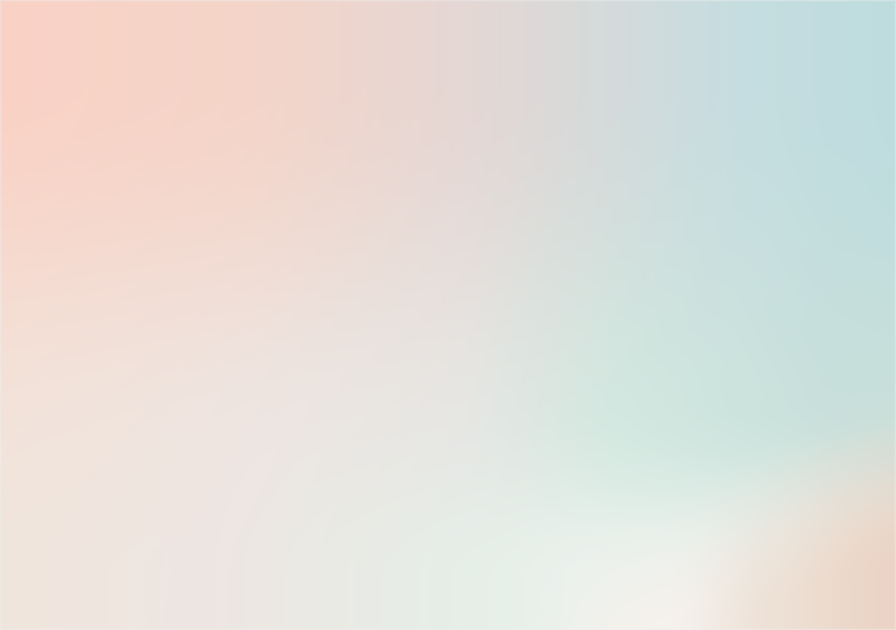
Write a Shadertoy shader that draws this background.

```glsl
// Soft pastel mesh gradient: blush upper left, aqua right, mint centre, warm lower right corner.

const vec3 BLUSH = vec3(0.978, 0.822, 0.772);
const vec3 PEACH = vec3(0.957, 0.832, 0.787);
const vec3 MAUVE = vec3(0.895, 0.842, 0.830);
const vec3 MIST  = vec3(0.775, 0.866, 0.878);
const vec3 AQUA  = vec3(0.742, 0.862, 0.870);
const vec3 CREAM = vec3(0.949, 0.890, 0.856);
const vec3 SHELL = vec3(0.930, 0.900, 0.882);
const vec3 PEARL = vec3(0.902, 0.904, 0.892);
const vec3 MINT  = vec3(0.823, 0.910, 0.877);
const vec3 TEAL  = vec3(0.785, 0.876, 0.858);
const vec3 SAND  = vec3(0.940, 0.898, 0.864);
const vec3 ROSE  = vec3(0.927, 0.902, 0.885);
const vec3 SAGE  = vec3(0.915, 0.917, 0.893);
const vec3 DEW   = vec3(0.902, 0.931, 0.907);
const vec3 FOAM  = vec3(0.910, 0.944, 0.922);
const vec3 MILK  = vec3(0.967, 0.944, 0.928);
const vec3 OAT   = vec3(0.932, 0.888, 0.848);
const vec3 CLAY  = vec3(0.920, 0.826, 0.768);

// Blends five colours through five rising stops.
vec3 ramp(vec3 colours[5], float stops[5], float x) {
    vec3 colour = colours[0];
    for (int i = 1; i < 5; i++) {
        float t = clamp((x - stops[i - 1]) / (stops[i] - stops[i - 1]), 0.0, 1.0);
        colour = mix(colour, colours[i], t);
    }
    return colour;
}

// Falls from one to zero as v rises from low to high.
float fade(float low, float high, float v) {
    return 1.0 - smoothstep(low, high, v);
}

// Three horizontal ramps joined from top to bottom.
vec3 pastelField(vec2 uv) {
    vec3 upper = ramp(vec3[5](BLUSH, PEACH, MAUVE, MIST, AQUA),
                      float[5](0.0, 0.28, 0.52, 0.82, 1.0), uv.x);
    vec3 waist = ramp(vec3[5](CREAM, SHELL, PEARL, MINT, TEAL),
                      float[5](0.0, 0.28, 0.52, 0.69, 0.92), uv.x);
    vec3 base = ramp(vec3[5](SAND, ROSE, SAGE, DEW, FOAM),
                     float[5](0.0, 0.24, 0.36, 0.50, 0.64), uv.x);
    vec3 colour = mix(upper, waist, fade(0.27, 0.87, uv.y));
    return mix(colour, base, fade(0.08, 0.36, uv.y));
}

// Faint rosy fold whose sides lean right as they rise.
float foldMask(vec2 uv) {
    float left = 0.18 + 0.08 * uv.y;
    float right = 0.305 + 0.20 * uv.y * uv.y;
    float across = smoothstep(left - 0.03, left + 0.03, uv.x)
                 * fade(right - 0.02, right + 0.02, uv.x);
    return across * fade(0.28, 0.44, uv.y);
}

// Warm corner, opening with a pale glow and deepening to the right.
vec3 addWarmCorner(vec3 colour, vec2 uv) {
    vec3 warm = mix(MILK, OAT, smoothstep(0.74, 0.86, uv.x));
    warm = mix(warm, CLAY, smoothstep(0.82, 1.02, uv.x));
    float crest = mix(0.24, 0.39, smoothstep(0.70, 1.0, uv.x));
    float cover = smoothstep(0.55, 0.74, uv.x) * fade(crest - 0.30, crest, uv.y);
    return mix(colour, warm, cover);
}

// Hairline of light along the canvas edge.
float edgeLight(vec2 uv, float aspect) {
    vec2 inset = min(uv, 1.0 - uv) * vec2(aspect, 1.0);
    return fade(0.0005, 0.0035, min(inset.x, inset.y));
}

void mainImage(out vec4 fragColor, in vec2 fragCoord) {
    vec2 uv = fragCoord / iResolution.xy;
    float aspect = iResolution.x / iResolution.y;

    vec3 colour = pastelField(uv);
    colour += foldMask(uv) * vec3(0.002, -0.002, 0.002);
    colour = addWarmCorner(colour, uv);
    colour = mix(colour, vec3(0.93, 0.94, 0.94), 0.4 * edgeLight(uv, aspect));

    fragColor = vec4(colour, 1.0);
}
```
